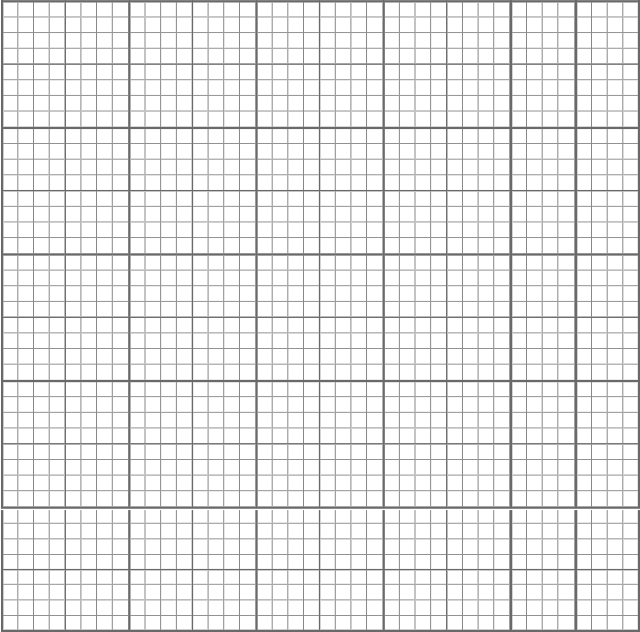
Write a WebGL 1 fragment shader that draws this pattern.

```glsl
precision highp float;
// Ruled graph paper: ten by ten squares of four by four cells, in three line weights.

#define SHEET vec2(768.0, 760.0)  // drawing units across and down
#define MARGIN vec2(2.6, 1.6)     // first ruled line
#define SQUARE vec2(76.3, 76.1)   // pitch of the four-cell squares
#define CELL 18.8                 // pitch of the fine lines
#define FINE_WIDTH 1.05
#define MEDIUM_WIDTH 1.7
#define BOLD_WIDTH 2.8
#define HEAVY_WIDTH 3.5
#define INK 0.41                  // grey of medium and bold lines
#define FINE_INK vec2(0.46, 0.51) // grey of fine upright and level lines
#define SEAM vec2(612.6, 1.5)     // centre and width of the blank strip

uniform vec2 u_resolution;

// Share of a pixel that a line covers, by box filter.
float coverage(float dist, float width, float pixel) {
  float reach = (0.5 * (width + pixel) - abs(dist)) / pixel;
  return clamp(reach, 0.0, min(1.0, width / pixel));
}

// Start of a square, with the small drift of its halves and of the last squares.
vec2 squareStart(float square) {
  vec2 start = MARGIN + SQUARE * square;
  float lastPair = step(8.5, square);
  float lastEdge = step(9.5, square);
  start -= 0.6 * mod(square, 2.0) * (1.0 - lastPair);
  return start + lastPair * mix(vec2(1.7, -1.5), vec2(1.2, -4.0), lastEdge);
}

// Line width: bold at every second square, heavier near the right side.
vec2 squareWidth(float square) {
  vec2 width = vec2(mix(BOLD_WIDTH, MEDIUM_WIDTH, mod(square, 2.0)));
  if (square > 7.5 && square < 9.5) width.x = HEAVY_WIDTH;
  return width;
}

void main() {
  vec2 uv = gl_FragCoord.xy / u_resolution;
  vec2 p = vec2(uv.x, 1.0 - uv.y) * SHEET;
  vec2 pixel = SHEET / u_resolution;
  vec2 dark = vec2(0.0);  // x: upright lines, y: level lines

  for (int i = 0; i <= 40; i++) {
    float square = floor((float(i) + 0.5) / 4.0);
    float cell = float(i) - 4.0 * square;
    float fine = step(0.5, cell);
    vec2 line = squareStart(square) + CELL * cell;
    // The bottom row of squares is a little shorter.
    if (square > 8.5) line.y -= 1.2 * fine;
    vec2 width = mix(squareWidth(square), vec2(FINE_WIDTH), fine);
    vec2 ink = 1.0 - mix(vec2(INK), FINE_INK, fine);
    vec2 cover = vec2(coverage(p.x - line.x, width.x, pixel.x),
                      coverage(p.y - line.y, width.y, pixel.y));
    dark = max(dark, ink * cover);
  }

  // Blank strip breaks the upright lines; level lines stop at the left margin.
  dark.x *= 1.0 - coverage(p.y - SEAM.x, SEAM.y, pixel.y);
  dark.y *= clamp((p.x - 1.2) / pixel.x + 0.5, 0.0, 1.0);

  gl_FragColor = vec4(vec3(1.0 - max(dark.x, dark.y)), 1.0);
}
```
